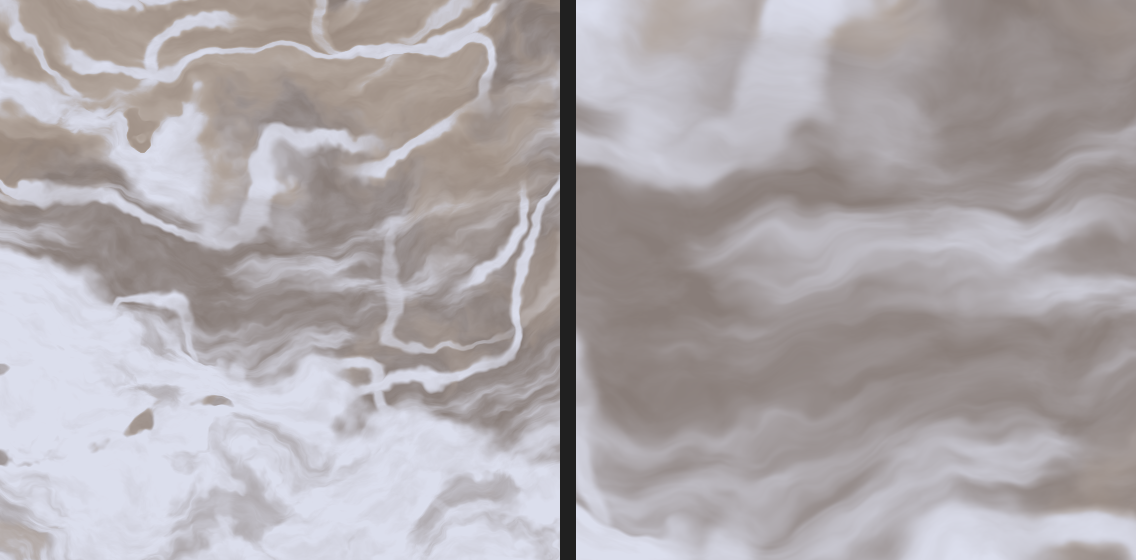
Left: the whole. Right: its middle third, enlarged.
Reproduce this texture procedurally as a WebGL 2 fragment shader.

```glsl
#version 300 es
precision highp float;
// Weathered grey-brown stone with pale veins, frosted drifts and tan stains.

uniform vec2 u_resolution;
out vec4 fragColor;

const vec3 ROCK = vec3(0.535, 0.492, 0.475);
const vec3 FROST = vec3(0.86, 0.87, 0.925);
const vec3 TAN_DARK = vec3(0.60, 0.54, 0.50);
const vec3 TAN_LIGHT = vec3(0.78, 0.74, 0.71);
const vec2 VEIN_SCALE = vec2(2.2, 4.6);
const vec2 STREAK_SCALE = vec2(4.0, 15.0);
const vec2 GRAIN_SCALE = vec2(26.0, 50.0);
const vec2 ISLAND_CELL = vec2(0.17, 0.13);
const float ISLAND_CHANCE = 0.5;
const float VEIN_WIDTH = 0.013;
const float BEND = 0.42;
const float VEIN_WARP = 0.15;
const float MASS_WARP = 0.30;
const int VEIN_LAYERS = 3;
const int OCTAVES = 5;

float hash(vec2 p) {
    vec3 q = fract(vec3(p.xyx) * 0.1031);
    q += dot(q, q.yzx + 33.33);
    return fract((q.x + q.y) * q.z);
}

float noise(vec2 p) {
    vec2 i = floor(p), f = fract(p);
    f = f * f * f * (f * (f * 6.0 - 15.0) + 10.0);
    float low = mix(hash(i), hash(i + vec2(1, 0)), f.x);
    float high = mix(hash(i + vec2(0, 1)), hash(i + vec2(1, 1)), f.x);
    return mix(low, high, f.y);
}

float fbm(vec2 p) {
    float sum = 0.0, amp = 0.5, total = 0.0;
    for (int i = 0; i < OCTAVES; i++) {
        sum += amp * noise(p);
        total += amp;
        amp *= 0.5;
        p = mat2(0.8, 0.6, -0.6, 0.8) * p * 2.03 + 11.7;
    }
    return sum / total;
}

// Strata sag to the middle: falling on the left, rising on the right.
vec2 strata(vec2 p) {
    float x = p.x - 0.47;
    return vec2(p.x, p.y - BEND * x * x);
}

float veinField(vec2 p, float layer) {
    return noise(strata(p) * VEIN_SCALE * (1.0 + 0.3 * layer) + 19.3 * layer + 5.4) - 0.5;
}

// Pale lines of varying width along the contours of smooth noise.
float veins(vec2 p) {
    const float EPS = 0.002;
    float mask = 0.0;
    for (int i = 0; i < VEIN_LAYERS; i++) {
        float layer = float(i);
        float v = veinField(p, layer);
        vec2 slope = vec2(veinField(p + vec2(EPS, 0), layer),
                          veinField(p + vec2(0, EPS), layer)) - v;
        float dist = abs(v) / max(length(slope) / EPS, 0.4);
        float width = VEIN_WIDTH * mix(0.35, 1.4, noise(p * 6.0 + 31.0 * layer));
        float presence = smoothstep(0.2, 0.55, noise(p * 4.0 + 47.0 + 13.0 * layer));
        mask = max(mask, presence * smoothstep(1.3 * width, 0.4 * width, dist));
    }
    return mask;
}

// Small flat ovals of bare stone, scattered on a jittered grid.
float islands(vec2 p) {
    vec2 home = floor(p / ISLAND_CELL);
    float mask = 0.0;
    for (int y = -1; y <= 1; y++)
    for (int x = -1; x <= 1; x++) {
        vec2 cell = home + vec2(x, y);
        vec2 jitter = vec2(hash(cell + 71.0), hash(cell + 93.0));
        vec2 d = p - (cell + 0.2 + 0.6 * jitter) * ISLAND_CELL;
        float radius = mix(0.016, 0.032, hash(cell + 57.0));
        float oval = length(d * vec2(0.6, 1.2)) / radius;
        float present = step(hash(cell + 29.0), ISLAND_CHANCE);
        mask = max(mask, present * smoothstep(1.15, 0.75, oval));
    }
    return mask;
}

// Frost gathers in the lower left and in a band across the upper left.
float frostCover(vec2 p, float wobble) {
    float drift = smoothstep(-0.04, 0.05, 0.56 - p.y - 0.5 * p.x + wobble);
    float offset = abs(p.y - 0.84 + 0.32 * p.x + wobble);
    float band = smoothstep(0.11, 0.03, offset) * smoothstep(0.55, 0.3, p.x);
    return max(drift, band);
}

void main() {
    vec2 uv = gl_FragCoord.xy / u_resolution;
    vec2 warp = vec2(fbm(uv * 5.0 + 3.1), fbm(uv * 5.0 + 67.9)) - 0.5;
    vec2 veinPos = uv + VEIN_WARP * warp;
    vec2 massPos = uv + MASS_WARP * warp;
    vec2 flow = strata(veinPos);
    float broad = fbm(uv * vec2(3.0, 4.0) + 41.0) - 0.5;
    float grain = fbm(flow * GRAIN_SCALE) - 0.5;

    // Stone with soft pale streaks.
    float streak = smoothstep(0.46, 0.74, fbm(flow * STREAK_SCALE + 23.0));
    float tone = 0.08 + 0.3 * broad + 0.68 * streak;

    // Tan stains, mostly in the upper part.
    float stain = smoothstep(0.43, 0.58, fbm(massPos * 3.4 + 83.0))
                * smoothstep(0.5, 0.76, massPos.y + 0.15 * broad);
    stain = max(stain, 0.6 * smoothstep(0.6, 0.72, fbm(massPos * 4.0 + 7.0)));
    tone = mix(tone, 0.3 + 0.6 * broad, 0.6 * stain);

    // Frost, thinned by streaks and broken by bare islands.
    float cover = frostCover(massPos, 0.5 * broad);
    float thin = smoothstep(0.5, 0.75, fbm(strata(massPos) * vec2(7.0, 12.0) + 59.0));
    float frost = 0.95 + 0.2 * broad - 0.4 * thin;
    frost = mix(frost, 0.16, 0.88 * islands(massPos));
    tone = mix(tone, frost, cover);
    tone = max(tone, mix(tone, 0.9, veins(veinPos) * (1.0 - 0.6 * cover)));

    tone = clamp(tone + 0.32 * grain, 0.0, 1.0);
    vec3 color = mix(ROCK, FROST, tone);
    vec3 tan_ = mix(TAN_DARK, TAN_LIGHT, tone);
    color = mix(color, tan_, stain * smoothstep(0.85, 0.5, tone));
    fragColor = vec4(color, 1.0);
}
```
